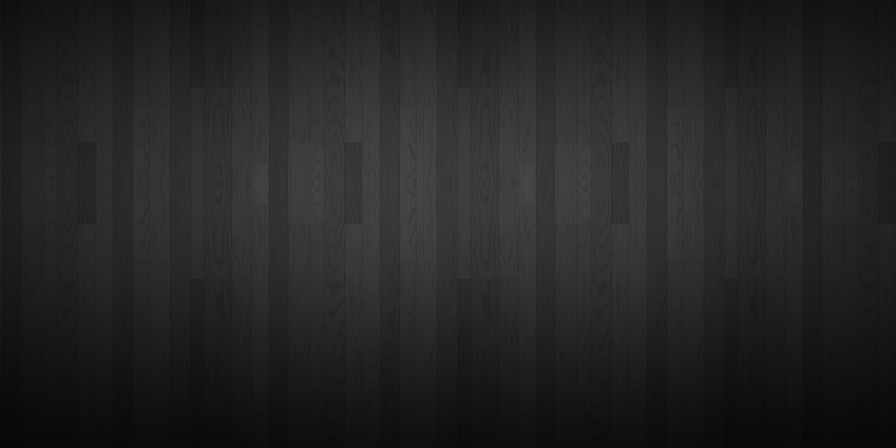
This texture is drawn by a Shadertoy shader. Its source:

```glsl
// Dark charcoal wood planks in mirrored, repeating panels under a soft vignette.
#define PANEL_WIDTH 0.5957
#define PANEL_START 0.047
#define MIRROR_Y 0.591
#define PEAK_GREY 0.256
#define FALLOFF vec2(0.62, 4.3)
#define TONE_CONTRAST 0.8
#define GRAIN_DEPTH 0.13
#define FIBRE_DEPTH 0.06
#define SEAM_DEPTH 0.08
#define SEAM_WIDTH 0.0008

const int PLANKS = 14;

// Plank borders as fractions of the panel width.
const float EDGE[15] = float[](0.0, 0.083, 0.135, 0.214, 0.279, 0.345, 0.419,
    0.480, 0.559, 0.638, 0.686, 0.790, 0.865, 0.930, 1.0);
// Distance of each butt joint from the mirror axis (2 means none).
const float JOINT[14] = float[](0.091, 0.091, 2.0, 0.091, 2.0, 2.0, 0.172,
    0.172, 2.0, 0.2135, 0.2135, 0.2135, 0.047, 2.0);
// Plank tones between the joints and beyond them.
const float INNER_TONE[14] = float[](1.04, 1.07, 0.97, 0.87, 1.06, 0.88, 1.07,
    1.06, 0.88, 0.96, 0.90, 1.01, 1.12, 0.84);
const float OUTER_TONE[14] = float[](0.98, 0.99, 0.97, 1.06, 1.06, 0.88, 1.02,
    1.04, 0.88, 0.76, 0.86, 0.93, 1.03, 0.84);

float hash(vec2 p) {
    p = fract(p * vec2(0.1031, 0.1137));
    p += dot(p, p.yx + 33.33);
    return fract((p.x + p.y) * p.x * 17.0);
}

float noise(vec2 p) {
    vec2 cell = floor(p), f = fract(p);
    f = f * f * (3.0 - 2.0 * f);
    return mix(mix(hash(cell), hash(cell + vec2(1, 0)), f.x),
               mix(hash(cell + vec2(0, 1)), hash(cell + vec2(1, 1)), f.x), f.y);
}

// Growth-ring phase at q, measured from the plank centre and mirror axis.
float ringPhase(vec2 q, int plank, float seed) {
    float warp = noise(vec2(q.x * 45.0, q.y * 14.0) + seed)
               + 0.3 * noise(vec2(q.x * 110.0, q.y * 50.0) + seed);
    if (plank == 2) return 21.0 * length(vec2(q.x * 7.0, q.y)) + 1.3 * warp;
    // A small eye whose outer rings straighten into long grain.
    float eye = 0.02 * (1.0 - exp(-q.y / 0.05));
    if (plank == 10) return 125.0 * length(vec2(q.x, eye)) + 1.2 * warp;
    float arch = 20.0 * q.y + 2600.0 * q.x * q.x;
    float straight = 95.0 * q.x + 4.0 * q.y;
    float style = plank == 3 ? 0.0 : step(0.5, hash(vec2(seed, 4.0)));
    return mix(straight, arch, style) + 2.4 * warp;
}

// Darkening strength of a thin line, at a distance from its centre.
float seamLine(float dist, float pixel) {
    return 1.0 - smoothstep(0.0, SEAM_WIDTH + pixel, abs(dist));
}

void mainImage(out vec4 fragColor, in vec2 fragCoord) {
    vec2 p = fragCoord / iResolution.xy * vec2(2.0, 1.0);
    float pixel = 1.0 / iResolution.y;

    // Fold into one panel and find the plank.
    float x = fract((p.x - PANEL_START) / PANEL_WIDTH);
    float y = abs(p.y - MIRROR_Y);
    int plank = 0;
    for (int i = 1; i < PLANKS; i++) if (x >= EDGE[i]) plank = i;
    float left = (x - EDGE[plank]) * PANEL_WIDTH;
    float right = (EDGE[plank + 1] - x) * PANEL_WIDTH;
    float past = y - JOINT[plank];

    // Board tone on both sides of the joint.
    float beyond = smoothstep(-0.5 * pixel, 0.5 * pixel, past);
    float tone = mix(INNER_TONE[plank], OUTER_TONE[plank], beyond);
    tone = mix(0.97, tone, TONE_CONTRAST);

    // Sparse growth rings, strongest on the knotted planks, and fine fibres.
    float seed = float(plank) * 17.0 + step(0.0, past) * 7.0 + 3.0;
    vec2 q = vec2(0.5 * (left - right), y);
    float ring = 0.5 + 0.5 * sin(6.2832 * ringPhase(q, plank, seed));
    float patches = noise(vec2(q.x * 40.0, y * 12.0) + seed * 1.7);
    patches = 0.1 + 0.8 * smoothstep(0.2, 0.9, patches);
    if (plank == 2 || plank == 10) patches = 0.4 + 0.8 * patches;
    float fibre = noise(vec2(q.x * 320.0 + 50.0, y * 18.0) + seed)
                + 0.5 * noise(vec2(q.x * 500.0 + 90.0, y * 90.0) + seed) - 0.75;
    tone *= 1.0 - GRAIN_DEPTH * patches * pow(ring, 4.0);
    tone *= 1.0 + FIBRE_DEPTH * fibre;

    // Seams along the planks and across the joints.
    float seam = max(seamLine(min(left, right), pixel), 0.4 * seamLine(past, pixel));
    tone *= 1.0 - SEAM_DEPTH * seam;

    // Vignette centred on the mirror axis.
    vec2 d = vec2(p.x - 1.0, p.y - MIRROR_Y);
    float light = PEAK_GREY * exp(-dot(FALLOFF, d * d));
    fragColor = vec4(vec3(light * tone), 1.0);
}
```
